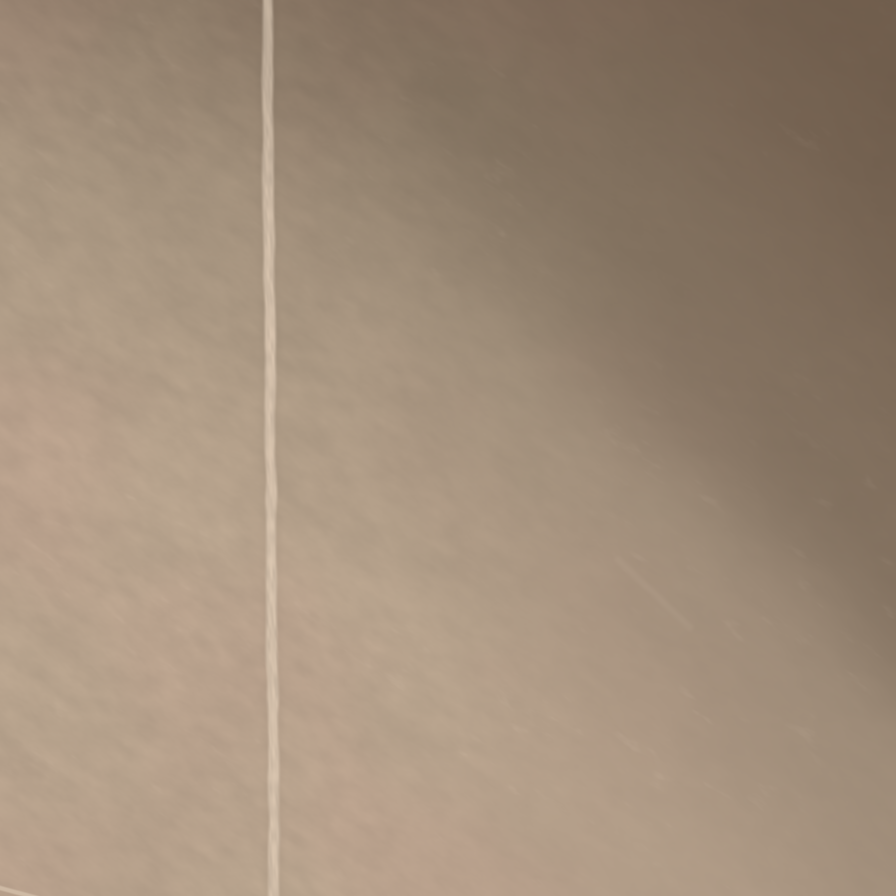
Reproduce this texture procedurally as a three.js fragment shader.

```glsl
// A softly lit plaster-like wall with a diagonal shadow falling from the upper right
// and a thin pale cord hanging down its left part. The shadow is a curved gradient,
// the surface is built from value noise stretched along a slanted grain.

varying vec2 vUv;

const vec3 LIGHT_WALL = vec3(0.722, 0.636, 0.552);
const vec3 HALF_SHADE = vec3(0.655, 0.578, 0.498);
const vec3 SHADE_WALL = vec3(0.520, 0.450, 0.380);
const vec3 DEEP_SHADE = vec3(0.440, 0.368, 0.302);
const vec3 CORD_COLOR = vec3(0.830, 0.752, 0.668);
const vec3 PINK_TINT = vec3(0.008, -0.006, 0.000);
const vec2 GRAIN_DIR = vec2(0.82, -0.57);
const float CORD_TOP = 0.298;
const float CORD_BOTTOM = 0.306;
const float CORD_HALF_WIDTH = 0.0066;
const float GRAIN_AMOUNT = 0.075;
const float MOTTLE_AMOUNT = 0.05;
const float FLECK_AMOUNT = 0.022;

float hash(vec2 p) {
  return fract(sin(dot(p, vec2(127.1, 311.7))) * 43758.5453);
}

float noise(vec2 p) {
  vec2 i = floor(p);
  vec2 f = fract(p);
  f = f * f * (3.0 - 2.0 * f);
  return mix(mix(hash(i), hash(i + vec2(1.0, 0.0)), f.x),
             mix(hash(i + vec2(0.0, 1.0)), hash(i + vec2(1.0, 1.0)), f.x), f.y);
}

float fbm(vec2 p) {
  float sum = 0.0;
  float weight = 0.5;
  for (int i = 0; i < 4; i++) {
    sum += weight * noise(p);
    p = mat2(0.8, 0.6, -0.6, 0.8) * p * 2.03 + 7.3;
    weight *= 0.5;
  }
  return sum / 0.9375;
}

// Coordinates running along and across the slanted grain
vec2 grainSpace(vec2 p) {
  return vec2(dot(p, GRAIN_DIR), dot(p, vec2(-GRAIN_DIR.y, GRAIN_DIR.x)));
}

float segmentDistance(vec2 p, vec2 a, vec2 b) {
  vec2 ab = b - a;
  return length(p - a - ab * clamp(dot(p - a, ab) / dot(ab, ab), 0.0, 1.0));
}

// Wall lit from the lower left: a wide half shade, then an edge sharper to the right
vec3 wallShade(vec2 p) {
  float edge = 1.0 - 0.28 * p.x - 0.47 * p.x * p.x;
  float depth = p.y - edge + 0.05 * (fbm(grainSpace(p) * vec2(3.0, 7.0)) - 0.5);
  float softness = mix(0.23, 0.15, p.x);
  vec3 color = mix(LIGHT_WALL, HALF_SHADE, smoothstep(-0.55, -0.10, depth));
  color = mix(color, SHADE_WALL, smoothstep(-softness, softness, depth));
  color = mix(color, DEEP_SHADE, smoothstep(0.05, 0.70, depth));
  float rightFalloff = smoothstep(0.3, 1.0, p.x) * (1.0 - smoothstep(0.0, 0.2, depth));
  return color * (1.0 - 0.05 * rightFalloff);
}

void main() {
  vec2 p = vUv;
  vec2 g = grainSpace(p);
  vec3 color = wallShade(p);

  // Broad mottling, fine grain and a drifting warm tint
  float mottle = fbm(g * vec2(9.0, 15.0) + 3.0) - 0.5;
  float grain = fbm(g * vec2(38.0, 75.0) + 19.0) - 0.5;
  float roughness = mix(1.0, 0.35, smoothstep(0.25, 0.85, p.x));
  color *= 1.0 + MOTTLE_AMOUNT * mottle * roughness + GRAIN_AMOUNT * grain * roughness;
  float pink = smoothstep(0.3, 0.75, fbm(p * 4.0 + 11.0));
  color += PINK_TINT * (pink - 0.4) * (1.0 - smoothstep(0.5, 1.0, p.x));

  // Sparse thin flecks lying along the grain
  float fleck = smoothstep(0.66, 0.95, fbm(g * vec2(30.0, 85.0) + 41.0));
  fleck *= smoothstep(0.45, 0.75, noise(p * 7.0 + 5.0));
  color += FLECK_AMOUNT * fleck;

  // Faint slanted crease in the lower right
  float crease = segmentDistance(p, vec2(0.69, 0.375), vec2(0.77, 0.30));
  color += 0.018 * (1.0 - smoothstep(0.0, 0.007, crease));

  // Hanging cord with a slight waver and soft twisted fibres
  float waver = 0.0018 * (noise(vec2(p.y * 26.0, 2.0)) - 0.5);
  float offset = p.x - mix(CORD_BOTTOM, CORD_TOP, p.y) - waver;
  float halfWidth = CORD_HALF_WIDTH * (0.92 + 0.2 * noise(vec2(p.y * 45.0, 8.0)));
  float cord = 1.0 - smoothstep(halfWidth - 0.0032, halfWidth + 0.0018, abs(offset));
  float fibre = noise(vec2(offset * 350.0 + p.y * 25.0, p.y * 75.0)) - 0.5;
  vec3 cordShade = CORD_COLOR * mix(1.0, 0.90, smoothstep(0.65, 1.0, p.y));
  cordShade *= 1.0 + 0.08 * fibre - 0.05 * abs(offset) / halfWidth;
  color *= 1.0 - 0.025 * (1.0 - smoothstep(0.004, 0.016, abs(offset)));
  color = mix(color, cordShade, cord);

  // Pale rim cutting the lower left corner
  float rim = p.y + 0.27 * p.x - 0.009;
  color = mix(color, CORD_COLOR, 0.8 * (1.0 - smoothstep(0.001, 0.004, abs(rim))));

  gl_FragColor = vec4(color, 1.0);
}
```
